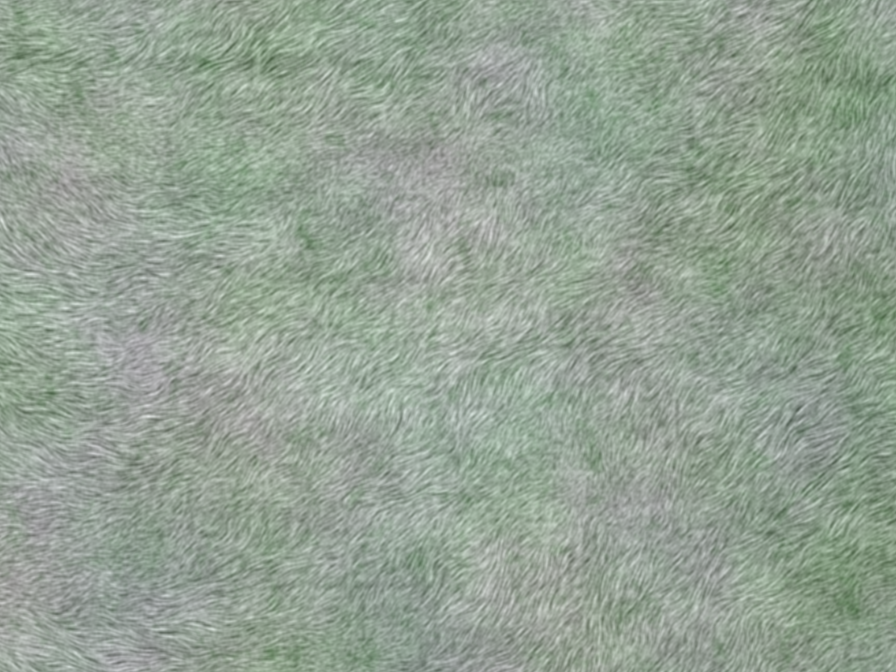
Reproduce this texture procedurally as a Shadertoy shader.

```glsl
#define MEAN_COLOR vec3(0.580, 0.634, 0.580)
#define TONE_AXIS vec3(1.0, 0.98, 1.03)
#define GREEN_AXIS vec3(-1.0, 0.30, -1.1)
#define BLADE_FREQ 180.0
#define BLADE_LENGTH 0.015
#define BLADE_CONTRAST 0.37
#define CLUMP_FREQ 14.0
#define CLUMP_CONTRAST 0.085
#define PATCH_FREQ 2.6
#define PATCH_CONTRAST 0.055
#define GREEN_AMOUNT 0.05
#define TRACK_DEPTH 0.06

const float TAU = 6.2832;

vec2 gradientAt(vec2 cell) {
    vec3 h = fract(cell.xyx * vec3(0.1031, 0.1030, 0.0973));
    h += dot(h, h.yzx + 33.33);
    float angle = TAU * fract((h.x + h.y) * h.z);
    return vec2(cos(angle), sin(angle));
}

float gradientNoise(vec2 p) {
    vec2 i = floor(p), f = p - i;
    vec2 w = f * f * f * (f * (f * 6.0 - 15.0) + 10.0);
    vec2 e = vec2(1.0, 0.0);
    float a = dot(gradientAt(i), f);
    float b = dot(gradientAt(i + e.xy), f - e.xy);
    float c = dot(gradientAt(i + e.yx), f - e.yx);
    float d = dot(gradientAt(i + e.xx), f - e.xx);
    return mix(mix(a, b, w.x), mix(c, d, w.x), w.y);
}

float fbm(vec2 p) {
    float sum = 0.0, amplitude = 1.0;
    for (int i = 0; i < 4; i++) {
        sum += amplitude * gradientNoise(p);
        p = mat2(1.6, 1.2, -1.2, 1.6) * p + 17.3;
        amplitude *= 0.55;
    }
    return sum;
}

// Lie of the grass: leans right, tilting back toward the left side
float bladeAngle(vec2 p) {
    float lean = mix(-0.2, 0.75, smoothstep(0.0, 0.55, p.x));
    return lean + 1.1 * gradientNoise(p * vec2(2.0, 4.0) + 5.7)
                + 0.9 * gradientNoise(p * 19.0 + 2.4);
}

// Fine noise smeared along the local blade direction, kept at even contrast
float blades(vec2 p) {
    float angle = bladeAngle(p);
    vec2 dir = vec2(cos(angle), sin(angle));
    float stretch = 1.0 + 0.9 * gradientNoise(p * vec2(3.0, 6.0) + 41.0);
    float sum = 0.0, total = 0.0;
    for (int i = -4; i <= 4; i++) {
        float t = float(i) / 8.0;
        float weight = 1.0 - 1.5 * abs(t);
        vec2 q = p + dir * t * BLADE_LENGTH * stretch;
        float grain = gradientNoise(q * BLADE_FREQ + 9.0)
                    + 0.45 * gradientNoise(q * BLADE_FREQ * 0.5 + 77.0);
        sum += weight * grain;
        total += weight;
    }
    float speck = gradientNoise(p * BLADE_FREQ * 0.9 + 210.0);
    return stretch * sum / total + 0.18 * speck;
}

// Faint wheel track near the top, broken up along its length
float track(vec2 p) {
    float center = 0.915 - 0.025 * p.x + 0.012 * gradientNoise(vec2(p.x * 6.0, 3.5));
    float d = (p.y - center) / 0.011;
    float strength = clamp(0.6 + 1.6 * gradientNoise(vec2(p.x * 4.0, 8.3)), 0.0, 1.0);
    return strength * exp(-d * d);
}

void mainImage(out vec4 fragColor, in vec2 fragCoord) {
    vec2 p = fragCoord / iResolution.y;
    vec2 uv = fragCoord / iResolution.xy;

    // Broad worn patches and small ragged clumps
    float worn = fbm(p * PATCH_FREQ * vec2(0.8, 1.2) + 3.1);
    float clump = fbm(p * CLUMP_FREQ * vec2(0.85, 1.15) + 23.0);
    float tuft = max(fbm(p * CLUMP_FREQ * 1.5 + 60.0) - 0.22, 0.0);
    float rightEdge = smoothstep(0.72, 1.0, uv.x);
    float topEdge = smoothstep(0.65, 1.0, uv.y);

    // Brightness
    float tone = BLADE_CONTRAST * blades(p);
    tone += CLUMP_CONTRAST * clump + PATCH_CONTRAST * worn;
    tone -= 0.13 * tuft + TRACK_DEPTH * track(p);
    tone -= 0.04 * rightEdge + 0.02 * smoothstep(0.3, 0.0, uv.y) - 0.015;

    // Living green against dry grey-lilac
    float green = fbm(p * 3.4 + 90.0) + 0.35 * gradientNoise(p * 24.0 + 11.0);
    green += 0.9 * tuft + 0.35 * rightEdge + 0.3 * topEdge - 0.15;
    float warmth = 0.03 * gradientNoise(p * 4.0 + 130.0);

    vec3 color = MEAN_COLOR + tone * TONE_AXIS + GREEN_AMOUNT * green * GREEN_AXIS;
    color += warmth * vec3(0.5, 0.0, -0.6);
    fragColor = vec4(clamp(color, 0.0, 1.0), 1.0);
}
```
